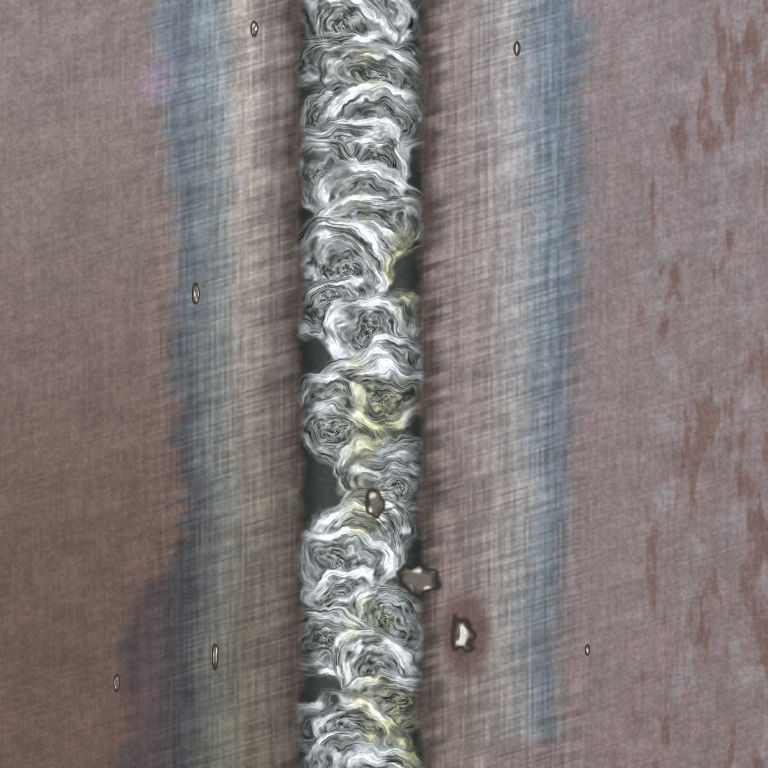
Reproduce this texture procedurally as a Shadertoy shader.

```glsl
// A vertical weld bead on brushed steel, flanked by heat-tinted bands.
// The plate blends colour bands across x with scratch noise; the bead layers
// warped, overlapping crescents whose strands are noise in polar coordinates.

const float BEAD_LEFT = 0.392;
const float BEAD_RIGHT = 0.547;
const float RIPPLE_STEP = 0.025;      // vertical spacing of crescents
const float SCRATCH_GAIN = 0.21;
const float GRAIN_GAIN = 0.20;
const vec3 GROOVE = vec3(0.33, 0.295, 0.28);
const vec3 RUST = vec3(0.45, 0.34, 0.31);
const vec3 SILVER = vec3(0.86, 0.88, 0.90);
const vec3 SHADOW = vec3(0.25, 0.27, 0.26);
const vec3 OLIVE = vec3(0.80, 0.79, 0.60);
// Spatter drops: centre, then radii
const vec4 DROPS[9] = vec4[9](
    vec4(0.331, 0.962, 0.005, 0.011), vec4(0.673, 0.938, 0.005, 0.010),
    vec4(0.255, 0.617, 0.005, 0.016), vec4(0.280, 0.147, 0.005, 0.018),
    vec4(0.765, 0.154, 0.004, 0.008), vec4(0.152, 0.110, 0.004, 0.011),
    vec4(0.487, 0.345, 0.013, 0.020), vec4(0.545, 0.246, 0.029, 0.023),
    vec4(0.602, 0.175, 0.018, 0.027));

float hash(vec2 p) {
    vec3 q = fract(p.xyx * 0.1031);
    q += dot(q, q.yzx + 33.33);
    return fract((q.x + q.y) * q.z);
}

float noise(vec2 p) {
    vec2 i = floor(p), f = fract(p);
    f = f * f * (3.0 - 2.0 * f);
    return mix(mix(hash(i), hash(i + vec2(1, 0)), f.x),
               mix(hash(i + vec2(0, 1)), hash(i + vec2(1, 1)), f.x), f.y);
}

float fbm(vec2 p) {
    float sum = 0.0, gain = 0.533;
    for (int i = 0; i < 4; i++) {
        sum += gain * noise(p);
        p = mat2(1.6, 1.2, -1.2, 1.6) * p + 7.3;
        gain *= 0.5;
    }
    return sum;
}

vec3 band(vec3 base, vec3 next, float x, float at, float width) {
    return mix(base, next, smoothstep(at - width, at + width, x));
}

// Steel, temper colours and the dark grooves beside the bead
vec3 plate(vec2 p) {
    float y = p.y, slant = y - 0.3 * p.x;
    float stroke = noise(vec2(p.x * 9.0, slant * 130.0)) - 0.5;
    float x = p.x + 0.022 * stroke + 0.03 * (fbm(p * vec2(6, 14)) - 0.5);
    float low = 1.0 - smoothstep(0.20, 0.29, y);
    float leftEdge = mix(0.232, 0.205, smoothstep(0.5, 1.0, y)) - 0.065 * low;
    float rightEdge = mix(0.728, 0.758, smoothstep(0.0, 0.8, y));
    vec3 steel = mix(vec3(0.53, 0.47, 0.47), vec3(0.57, 0.52, 0.53), y);
    vec3 blue = mix(vec3(0.48, 0.51, 0.54), vec3(0.50, 0.55, 0.60), y);

    vec3 c = mix(vec3(0.42, 0.35, 0.32), vec3(0.56, 0.51, 0.50), smoothstep(0.1, 1.0, y));
    c = band(c, mix(vec3(0.29, 0.29, 0.31), vec3(0.46, 0.50, 0.54), smoothstep(0.2, 0.9, y)), x, leftEdge, 0.02);
    c = band(c, mix(vec3(0.42, 0.42, 0.39), vec3(0.56, 0.60, 0.63), y), x, 0.262, 0.03);
    c = band(c, mix(vec3(0.44, 0.42, 0.38), vec3(0.72, 0.68, 0.66), smoothstep(0.1, 0.9, y)), x, 0.300, 0.024);
    c = band(c, mix(vec3(0.40, 0.37, 0.34), vec3(0.50, 0.48, 0.47), y), x, 0.343, 0.023);
    c = band(c, GROOVE, x, 0.376, 0.014);
    c = band(c, mix(vec3(0.52, 0.47, 0.45), vec3(0.59, 0.54, 0.54), y), x, 0.572, 0.016);
    c = band(c, mix(vec3(0.58, 0.57, 0.56), vec3(0.67, 0.66, 0.67), y), x, 0.638, 0.045);
    c = band(c, blue, x, 0.690, 0.032);
    c = band(c, blue * 0.9, x, rightEdge - 0.025, 0.02);
    c = band(c, steel, x, rightEdge, 0.026);
    c = mix(c, steel, (1.0 - smoothstep(0.02, 0.05, y)) * smoothstep(0.62, 0.66, x));

    // Violet bloom and the dull red of the lower left tint
    vec2 bloom = (p - vec2(0.204, 0.895)) * 38.0;
    c = mix(c, vec3(0.64, 0.57, 0.68), 0.6 * exp(-dot(bloom, bloom)));
    c = mix(c, vec3(0.40, 0.32, 0.32), 0.6 * low * exp(-pow((p.x - 0.195) * 38.0, 2.0)));

    // Thin rust streaks and pale flecks on the far right
    float right = smoothstep(0.77, 0.88, p.x);
    c = mix(c, RUST, right * 0.6 * smoothstep(0.56, 0.75, fbm(p * vec2(60, 17) + 4.0)));
    c = mix(c, vec3(0.59, 0.59, 0.61), right * 0.5 * smoothstep(0.56, 0.75, fbm(p * vec2(48, 25) + 31.0)));

    // Brushed scratches in two directions, strongest in the tinted bands
    float brushed = smoothstep(0.16, 0.25, p.x) * (1.0 - smoothstep(0.72, 0.79, p.x));
    float hatch = noise(vec2(p.x * 24.0, slant * 300.0)) + noise(vec2(p.x * 300.0, y * 20.0)) - 1.0;
    return c * (1.0 + hatch * SCRATCH_GAIN * mix(0.35, 1.0, brushed)) * (0.93 + 0.14 * fbm(p * 35.0));
}

// Lower crescents partly cover those above them
vec3 bead(vec2 p) {
    vec2 q = p + 0.034 * (vec2(fbm(p * 26.0), fbm(p * 26.0 + 19.0)) - 0.5);
    float row = floor(q.y / RIPPLE_STEP);
    vec3 c = SHADOW;
    for (int k = 3; k >= -3; k--) {
        vec2 id = vec2(row + float(k) + 40.0, 3.0);
        float r1 = hash(id), r2 = hash(id + 51.0), r3 = hash(id + 93.0);
        vec2 centre = vec2(mix(0.425, 0.515, r1), (id.x - 41.0 + 0.8 * r2) * RIPPLE_STEP);
        vec2 d = (q - centre) / vec2(mix(0.05, 0.085, r3), mix(0.038, 0.055, r2));
        d.y += 0.8 * (r2 - 0.5) * d.x;
        float t = length(d), angle = atan(d.x, d.y);
        float strands = noise(vec2(t * 17.0, angle * 2.5) + id * 7.0) * 0.6 + noise(vec2(t * 34.0, angle * 5.0) + id) * 0.4;
        float rim = exp(-pow((t - 0.78) * 5.0, 2.0)) * smoothstep(0.25, 0.75, noise(vec2(angle * 2.5, t * 5.0) + id * 3.0));
        float shine = 0.72 * rim + 1.25 * (strands - 0.24) + 0.3 * (fbm(p * 70.0) - 0.5);
        float warm = smoothstep(0.42, 0.62, fbm(p * 15.0 + 5.0)) * smoothstep(0.42, 0.50, p.x);
        vec3 metal = mix(SHADOW, mix(SILVER, OLIVE, 0.8 * warm), clamp(shine, -0.25, 1.15));
        c = mix(c, metal, 0.92 * (1.0 - smoothstep(0.88, 1.04, t)));
    }
    float across = (p.x - BEAD_LEFT) / (BEAD_RIGHT - BEAD_LEFT);
    return c * mix(0.65, 1.06, smoothstep(0.0, 0.22, across) * (1.0 - smoothstep(0.8, 1.0, across)));
}

void mainImage(out vec4 fragColor, in vec2 fragCoord) {
    vec2 p = fragCoord / iResolution.xy;
    float x = p.x + 0.02 * (fbm(p * vec2(30, 45)) - 0.5);
    float inside = smoothstep(BEAD_LEFT - 0.008, BEAD_LEFT + 0.008, x) * (1.0 - smoothstep(BEAD_RIGHT - 0.008, BEAD_RIGHT + 0.008, x));
    vec3 c = mix(plate(p), bead(p), inside);

    // Scorched ring around the largest drop, then the glassy drops
    c = mix(c, RUST * 0.85, 0.65 * (1.0 - smoothstep(0.6, 1.3, length((p - vec2(0.606, 0.173)) / vec2(0.033, 0.055)))));
    for (int i = 0; i < 9; i++) {
        vec2 d = (p - DROPS[i].xy) / DROPS[i].zw;
        float r = length(d) + 0.5 * (noise(p * 110.0) - 0.5);
        float glint = smoothstep(0.5, 0.8, noise(d * vec2(2.6, 1.7) + float(i) * 5.0)) * (1.0 - smoothstep(0.4, 0.8, r));
        vec3 drop = mix(vec3(0.20, 0.18, 0.16), vec3(0.45, 0.43, 0.40), 1.0 - smoothstep(0.3, 0.85, r));
        c = mix(c, drop + 0.5 * glint, 0.9 * (1.0 - smoothstep(0.75, 1.1, r)));
    }
    // Fine surface grain
    c *= 1.0 + GRAIN_GAIN * (0.6 * noise(p * 330.0) + 0.4 * noise(p * 170.0 + 8.0) - 0.5);
    fragColor = vec4(clamp(c, 0.0, 1.0), 1.0);
}
```
